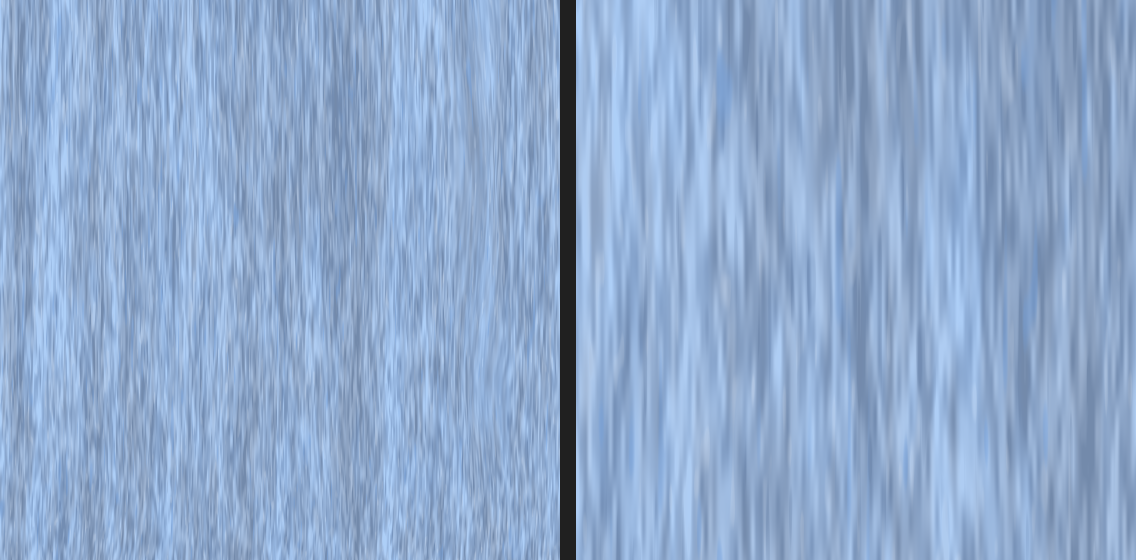
Left: the whole. Right: its middle third, enlarged.
Give the GLSL for this texture, as a Shadertoy shader.

```glsl
float hash(vec2 p) {
    vec3 q = fract(p.xyx * vec3(0.1031, 0.1030, 0.0973));
    q += dot(q, q.yzx + 33.33);
    return fract((q.x + q.y) * q.z);
}

// One column of smooth random values, shifted so that columns do not align
float column(float x, float y, float seed) {
    y += 17.0 * hash(vec2(x, seed));
    float cell = floor(y);
    float f = smoothstep(0.0, 1.0, y - cell);
    vec2 id = vec2(x + seed * 7.0, cell + seed * 3.0);
    return mix(hash(id), hash(id + vec2(0.0, 1.0)), f);
}

// Vertical streaks, centred on zero
float streaks(vec2 p, float seed) {
    p += 60.0;
    float x = floor(p.x);
    float f = smoothstep(0.0, 1.0, p.x - x);
    return mix(column(x, p.y, seed), column(x + 1.0, p.y, seed), f) - 0.5;
}

void mainImage(out vec4 fragColor, in vec2 fragCoord) {
    vec2 uv = fragCoord / iResolution.xy;

    // Grain leans slightly and shortens towards the lower edge
    float low = exp(-uv.y * 6.0);
    vec2 p = uv;
    p.x += 0.006 * streaks(uv * vec2(7.0, 2.0), 1.0);
    p.x += 0.0022 * streaks(uv * vec2(30.0, 10.0), 2.0);
    p.x += 0.022 * low * streaks(uv * vec2(5.0, 3.0), 3.0);
    p.y -= 0.13 * low;

    // A smoother, slightly slanted strip near the right side
    float axis = 0.86 + 0.012 * sin(uv.y * 5.0 + 1.0);
    float strip = smoothstep(0.05, 0.015, abs(uv.x - axis));
    strip *= smoothstep(0.1, 0.35, uv.y);
    p.x += strip * 0.010 * sin(uv.y * 7.0);

    // Broad bands, brush streaks and thin fibres
    float band = streaks(p * vec2(30.0, 1.0), 4.0);
    float wide = streaks(p * vec2(11.0, 0.7), 5.0);
    float brush = streaks(p * vec2(80.0, 4.5), 6.0);
    float fibre = streaks(p * vec2(210.0, 13.0), 7.0);
    float hair = streaks(p * vec2(400.0, 30.0), 8.0);
    float patchy = streaks(p * vec2(55.0, 6.0), 9.0);

    float tone = 0.5 + 0.36 * band + 0.10 * wide + 0.28 * brush;
    tone += (0.46 * fibre + 0.78 * hair) * (1.0 - 0.5 * strip);
    tone += 0.08 * strip;

    // Sparse dark cracks and pale flecks
    float crack = streaks(p * vec2(300.0, 15.0), 10.0);
    float fleck = streaks(p * vec2(270.0, 26.0), 11.0);
    tone -= 0.26 * smoothstep(0.28, 0.44, crack) * (1.0 - strip);
    float pale = smoothstep(0.28, 0.44, fleck);
    tone = clamp(tone + 0.22 * pale, 0.0, 1.0);

    // Grey wood fades into clear blue paint
    float paint = 0.53 + 0.7 * band + 0.3 * wide + 0.5 * patchy + 0.8 * fibre;
    paint = clamp(paint + 0.2 * strip - 0.3 * pale, 0.0, 1.0);
    vec3 grey = mix(vec3(0.45, 0.54, 0.67), vec3(0.69, 0.77, 0.88), tone);
    vec3 blue = mix(vec3(0.45, 0.57, 0.74), vec3(0.68, 0.81, 0.97), tone);
    vec3 color = mix(grey, blue, paint);

    // Rare saturated blue slivers
    float sliver = streaks(p * vec2(170.0, 13.0), 12.0);
    color = mix(color, vec3(0.44, 0.62, 0.86), 0.4 * smoothstep(0.34, 0.48, sliver));

    fragColor = vec4(color, 1.0);
}
```
